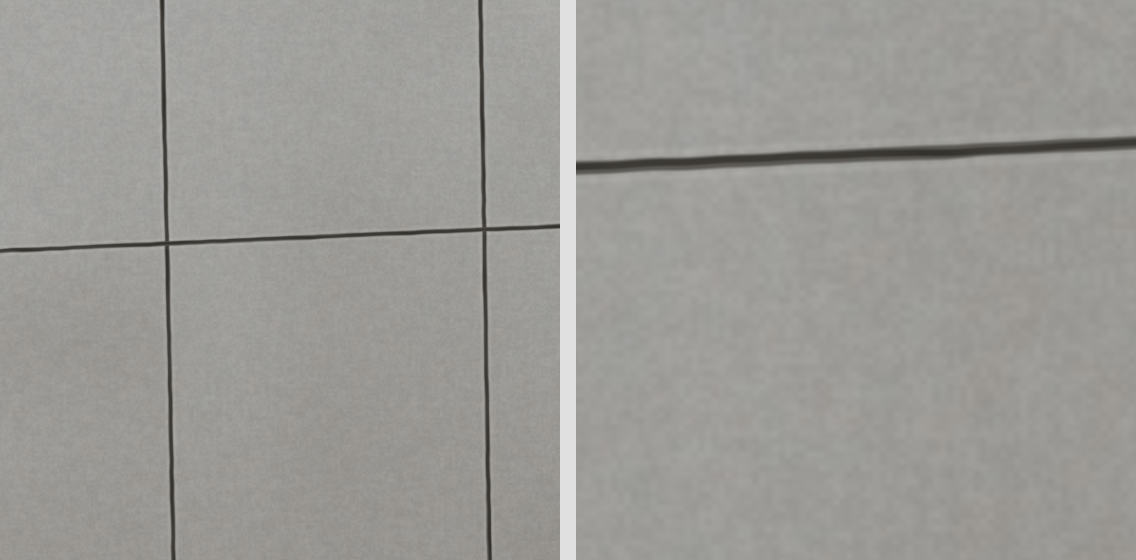
Left: the whole. Right: its middle third, enlarged.
A Shadertoy shader for this texture:

```glsl
// Large pale grey wall tiles, slightly tilted, with thin dark worn joints.
#define TILE_WIDTH 0.564
#define TILE_HEIGHT 0.75
#define JOINT_ORIGIN vec2(0.310, 0.552)
#define JOINT_TILT vec2(-0.021, 0.044)
#define WIDENING 0.005
#define JOINT_HALF_WIDTH 0.0040
#define GRAIN_SCALE 250.0
#define GRAIN_AMOUNT 0.030

const vec3 COOL_GLAZE = vec3(0.645, 0.645, 0.635);
const vec3 WARM_GLAZE = vec3(0.575, 0.562, 0.542);
const vec3 JOINT_DARK = vec3(0.19, 0.18, 0.16);
const vec3 JOINT_GREY = vec3(0.36, 0.35, 0.33);

float hash(vec2 p) {
    vec3 q = fract(vec3(p.xyx) * 0.1031);
    q += dot(q, q.yzx + 33.33);
    return fract((q.x + q.y) * q.z);
}

float noise(vec2 p) {
    vec2 cell = floor(p), f = fract(p);
    f = f * f * (3.0 - 2.0 * f);
    return mix(mix(hash(cell), hash(cell + vec2(1, 0)), f.x),
               mix(hash(cell + vec2(0, 1)), hash(cell + vec2(1, 1)), f.x), f.y);
}

// Signed distance to the nearest of evenly spaced lines
float lineDistance(float x, float spacing) {
    return x - spacing * round(x / spacing);
}

// Lays one joint over the glaze: pale rim, grey groove, dark wandering core
vec3 addJoint(vec3 color, float d, float along, float seed, float aa) {
    float wear = noise(vec2(along * 22.0, seed));
    d += 0.0010 * (noise(vec2(along * 45.0, seed + 9.0)) - 0.5);
    float halfWidth = JOINT_HALF_WIDTH * mix(0.88, 1.1, wear);
    float soft = max(aa, 0.0013);
    float rim = exp(-pow((abs(d) - 0.0075) / 0.0022, 2.0));
    float groove = 1.0 - smoothstep(halfWidth - soft, halfWidth + soft, abs(d));
    float coreOffset = 0.0018 * (noise(vec2(along * 12.0, seed + 5.0)) - 0.4);
    float core = 1.0 - smoothstep(0.0008, 0.0026 + aa, abs(d - coreOffset));
    color += 0.028 * rim;
    vec3 grout = mix(JOINT_GREY, JOINT_DARK, core * mix(0.6, 1.0, wear));
    return mix(color, grout, groove);
}

void mainImage(out vec4 fragColor, in vec2 fragCoord) {
    vec2 p = fragCoord / iResolution.xy;
    float aa = 1.0 / min(iResolution.x, iResolution.y);

    // Tilted tile coordinates
    vec2 q = p - JOINT_ORIGIN - JOINT_TILT * p.yx;
    float spacing = TILE_WIDTH + WIDENING * p.y;
    vec2 tile = floor(q / vec2(spacing, TILE_HEIGHT));

    // Light falling off downward and to the right, with cloudy patches
    float light = 0.20 + 0.72 * p.y - 0.16 * (p.x - 0.5);
    light += 0.35 * (noise(p * 5.0 + 3.0) - 0.5) + 0.12 * (hash(tile + 20.0) - 0.5);
    vec3 color = mix(WARM_GLAZE, COOL_GLAZE, clamp(light, 0.0, 1.0));

    // Fine grain and faint woven streaks
    float grain = noise(p * GRAIN_SCALE) + 0.6 * noise(p * GRAIN_SCALE * 0.4) - 0.8;
    float weave = noise(p * vec2(190.0, 35.0)) + noise(p * vec2(35.0, 190.0)) - 1.0;
    color += GRAIN_AMOUNT * grain + 0.012 * weave;
    color += 0.010 * (noise(p * 60.0 + 40.0) - 0.5) * vec3(1.0, -0.3, -0.7);

    // Joints
    float column = round(q.x / spacing);
    float row = round(q.y / TILE_HEIGHT);
    color = addJoint(color, lineDistance(q.x, spacing), p.y, 11.0 + 7.0 * column, aa);
    color = addJoint(color, lineDistance(q.y, TILE_HEIGHT), p.x, 53.0 + 7.0 * row, aa);

    fragColor = vec4(clamp(color, 0.0, 1.0), 1.0);
}
```
